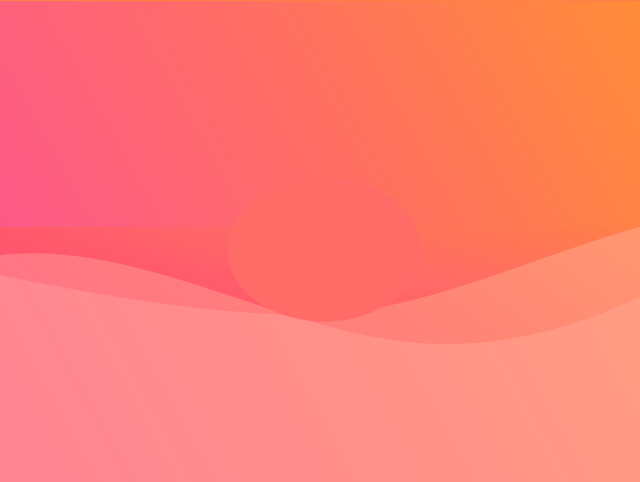
Write a Shadertoy shader that draws this background.

```glsl
// A warm sunset: a slanted gradient sky over a red horizon band, two crossing
// translucent waves and a coral oval sun. Waves are cubic Hermite curves, and
// every region is filled by a three-stop linear gradient.

const vec3 CORAL = vec3(1.0, 0.42, 0.40);

// Three-stop gradient along an axis, between two positions on it
vec3 gradient(vec2 uv, vec2 axis, float start, float end, vec3 a, vec3 b, vec3 c) {
    float t = clamp((dot(uv, axis) - start) / (end - start), 0.0, 1.0);
    return t < 0.5 ? mix(a, b, 2.0 * t) : mix(b, c, 2.0 * t - 1.0);
}

// Height at x of a cubic through two points with given slopes
float hermite(float x, vec2 a, float slopeA, vec2 b, float slopeB) {
    float width = b.x - a.x;
    float s = (x - a.x) / width;
    float r = 1.0 - s;
    return mix(a.y, b.y, s * s * (3.0 - 2.0 * s))
         + width * s * r * (slopeA * r - slopeB * s);
}

// Two cubic pieces joined at the middle point
float wave(float x, vec2 a, vec2 m, vec2 b, vec3 slopes) {
    return x < m.x ? hermite(x, a, slopes.x, m, slopes.y)
                   : hermite(x, m, slopes.y, b, slopes.z);
}

// Antialiased coverage; positive distance is inside
float coverage(float d, float pixel) {
    return smoothstep(-0.75 * pixel, 0.75 * pixel, d);
}

float ellipse(vec2 p, vec2 radii) {
    return (1.0 - length(p / radii)) * radii.y;
}

void mainImage(out vec4 fragColor, in vec2 fragCoord) {
    vec2 uv = fragCoord / iResolution.xy;
    float pixel = 1.0 / iResolution.y;

    // Base gradient, seen in the horizon band and along the top rim
    vec3 base = gradient(uv, vec2(0.40, 0.95), 0.45, 0.90,
        vec3(1.0, 0.33, 0.43), vec3(1.0, 0.42, 0.40), vec3(1.0, 0.50, 0.28));

    // Sky panel
    vec3 sky = gradient(uv, vec2(1.154, 0.48), 0.256, 1.632,
        vec3(0.99, 0.35, 0.53), vec3(1.0, 0.435, 0.385), vec3(1.0, 0.55, 0.22));
    float skyMask = coverage(uv.y - 0.529, pixel) * coverage(0.9975 - uv.y, pixel);
    vec3 color = mix(base, sky, skyMask);

    // Crossing waves: one layer between the crests, two below both
    float swell = wave(uv.x, vec2(0.0, 0.4707), vec2(0.703, 0.2862),
        vec2(1.0, 0.3845), vec3(0.15, 0.02, 0.64));
    float dune = wave(uv.x, vec2(0.0, 0.4293), vec2(0.46, 0.3465),
        vec2(1.0, 0.5293), vec3(-0.27, -0.04, 0.37));
    vec3 single = gradient(uv, vec2(0.796, 0.8), 0.352, 1.194,
        vec3(1.0, 0.46, 0.52), vec3(1.0, 0.51, 0.47), vec3(1.0, 0.59, 0.44));
    vec3 doubled = gradient(uv, vec2(1.154, 0.48), 0.0, 1.326,
        vec3(1.0, 0.52, 0.58), vec3(1.0, 0.56, 0.54), vec3(1.0, 0.61, 0.51));
    color = mix(color, single, coverage(max(swell, dune) - uv.y, pixel));
    color = mix(color, doubled, coverage(min(swell, dune) - uv.y, pixel));

    // Sun in front
    float sun = ellipse(uv - vec2(0.5065, 0.481), vec2(0.151, 0.148));
    color = mix(color, CORAL, coverage(sun, pixel));

    fragColor = vec4(color, 1.0);
}
```
